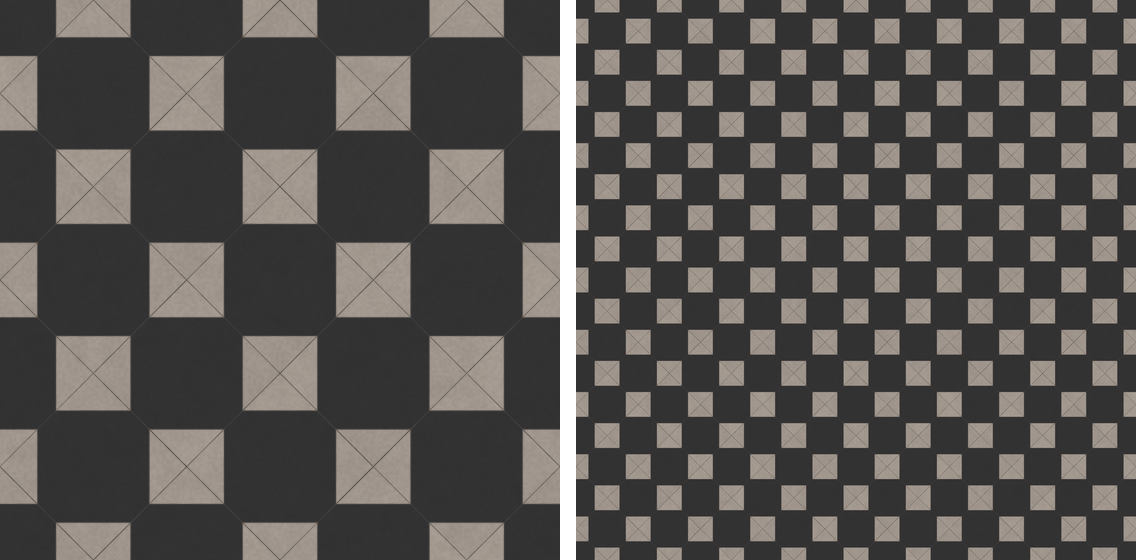
Left: one tile. Right: repeated 3 by 3.
Write a Shadertoy shader that draws this pattern.

```glsl
const float REPEATS = 3.0;          // pattern periods across and down
const float HALF_SIDE = 0.2;        // half side of a pale square, in periods
const float SEAM_HALF = 0.0023;     // half width of the diagonal joints
const float RIM_HALF = 0.0024;      // half width of the square outline
const float MOTTLE_CELLS = 36.0;    // soft blotches across the canvas
const float GRAIN_CELLS = 220.0;    // fine grain across the canvas
const float MOTTLE_AMOUNT = 0.022;
const float GRAIN_AMOUNT = 0.035;
const float DARK_GRAIN = 0.008;
const vec3 DARK = vec3(0.200, 0.196, 0.198);
const vec3 PALE_LOW = vec3(0.612, 0.574, 0.540);
const vec3 PALE_HIGH = vec3(0.640, 0.602, 0.564);
const vec3 PALE_SEAM = vec3(0.29, 0.265, 0.245);
const vec3 DARK_SEAM = vec3(0.31, 0.297, 0.275);
const vec3 RIM = vec3(0.36, 0.33, 0.31);

// Integer hash to 0..1
float hash(vec2 cell, float seed) {
    uvec3 q = uvec3(ivec3(cell, seed)) * uvec3(1597334677u, 3812015801u, 2798796415u);
    uint n = q.x ^ q.y ^ q.z;
    n = (n ^ (n >> 16)) * 2246822519u;
    n = (n ^ (n >> 13)) * 3266489917u;
    return float((n ^ (n >> 16)) >> 8) / 16777216.0;
}

// Value noise that wraps after a whole number of cells
float wrapNoise(vec2 uv, float cells, float seed) {
    vec2 p = uv * cells;
    vec2 i = floor(p), f = fract(p);
    f = f * f * (3.0 - 2.0 * f);
    vec2 a = mod(i, cells), b = mod(i + 1.0, cells);
    return mix(mix(hash(a, seed), hash(vec2(b.x, a.y), seed), f.x),
               mix(hash(vec2(a.x, b.y), seed), hash(b, seed), f.x), f.y);
}

// Pixel coverage of a line, faithful even when thinner than a pixel
float lineCoverage(float dist, float halfWidth, float pixel) {
    return clamp((dist + halfWidth) / pixel + 0.5, 0.0, 1.0)
         - clamp((dist - halfWidth) / pixel + 0.5, 0.0, 1.0);
}

void mainImage(out vec4 fragColor, in vec2 fragCoord) {
    vec2 uv = fragCoord / iResolution.xy;
    vec2 p = uv * REPEATS;
    float pixel = REPEATS / min(iResolution.x, iResolution.y);

    // Diagonal lattice: one square on every integer node
    vec2 diagonal = vec2(p.x + p.y, p.x - p.y) - 0.5;
    vec2 node = floor(diagonal + 0.5);
    vec2 offset = diagonal - node;
    vec2 doubledCentre = vec2(node.x + node.y + 1.0, node.x - node.y);
    vec2 local = p - 0.5 * doubledCentre;
    vec2 id = mod(doubledCentre, 2.0 * REPEATS);

    float square = max(abs(local.x), abs(local.y)) - HALF_SIDE;
    float inside = clamp(0.5 - square / pixel, 0.0, 1.0);

    // Stone surfaces, each quarter of a square with its own tone
    vec2 side = step(0.0, offset);
    float quarter = side.x + 2.0 * side.y;
    float mottle = wrapNoise(uv, MOTTLE_CELLS, 11.0) - 0.5;
    float grain = wrapNoise(uv, GRAIN_CELLS, 12.0) - 0.5;
    vec3 pale = mix(PALE_LOW, PALE_HIGH, hash(id, quarter));
    pale += MOTTLE_AMOUNT * mottle + GRAIN_AMOUNT * grain;
    vec3 dark = DARK + DARK_GRAIN * (0.5 * mottle + grain);

    // Diagonal joints, worn unevenly along each arm
    float wear = wrapNoise(uv, 96.0, 13.0);
    vec2 armStrength = vec2(hash(id, 4.0 + side.y), hash(id, 6.0 + side.x));
    vec2 seams = vec2(lineCoverage(abs(offset.x) * 0.70711, SEAM_HALF, pixel),
                      lineCoverage(abs(offset.y) * 0.70711, SEAM_HALF, pixel));
    seams *= 0.6 + 0.4 * armStrength;
    float seam = max(seams.x, seams.y) * (0.7 + 0.4 * wear);
    pale = mix(pale, PALE_SEAM, min(seam, 1.0));
    dark = mix(dark, DARK_SEAM, min(seam, 1.0) * 0.8);

    // Outline of the square
    vec3 color = mix(dark, pale, inside);
    float rim = lineCoverage(abs(square), RIM_HALF, pixel);
    color = mix(color, RIM, rim * (0.5 + 0.4 * wear));

    fragColor = vec4(color, 1.0);
}
```
